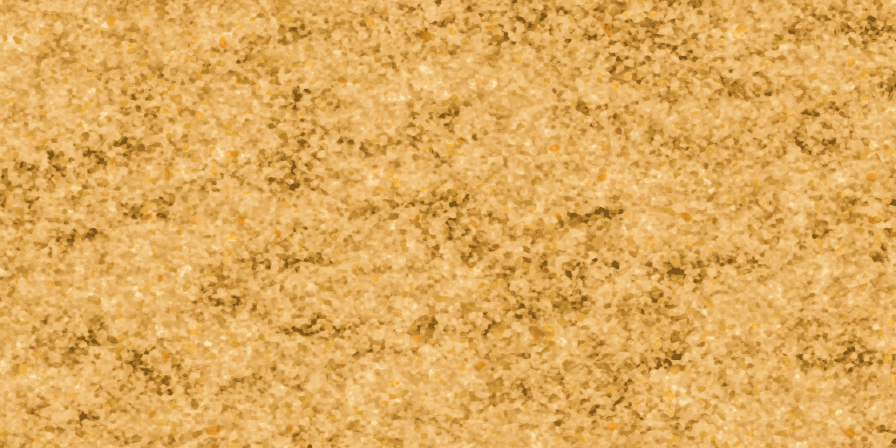
Reproduce this texture procedurally as a WebGL 1 fragment shader.

```glsl
precision highp float;
// Warm golden sand seen from above: soft jittered grains in two sizes set a
// tone that a palette ramp colours, with dark crevices gathered in flat bands.
// Amber grains, larger flecks and a few black specks are scattered on top.

uniform vec2 u_resolution;

const vec3 CREVICE = vec3(0.50, 0.34, 0.10);
const vec3 DARK = vec3(0.75, 0.52, 0.18);
const vec3 SHADE = vec3(0.85, 0.63, 0.30);
const vec3 BASE = vec3(0.90, 0.69, 0.37);
const vec3 PALE = vec3(0.93, 0.73, 0.44);
const vec3 LIGHT = vec3(0.95, 0.78, 0.51);
const vec3 GLINT = vec3(0.99, 0.90, 0.70);
const vec3 AMBER = vec3(0.86, 0.62, 0.20);
const vec3 ORANGE = vec3(0.86, 0.55, 0.09);
const vec3 RUST = vec3(0.66, 0.36, 0.10);
const vec3 BLACK = vec3(0.17, 0.12, 0.08);

// Two random values per cell, without sine.
vec2 hash2(vec2 p) {
  vec3 q = fract(p.xyx * vec3(0.1031, 0.1030, 0.0973));
  q += dot(q, q.yzx + 33.33);
  return fract((q.xx + q.yz) * q.zy);
}

// Value noise scaled to zero mean and unit deviation.
float noise(vec2 p) {
  vec2 cell = floor(p);
  vec2 f = fract(p);
  f = f * f * (3.0 - 2.0 * f);
  float low = mix(hash2(cell).x, hash2(cell + vec2(1.0, 0.0)).x, f.x);
  float high = mix(hash2(cell + vec2(0.0, 1.0)).x, hash2(cell + 1.0).x, f.x);
  return (mix(low, high, f.y) - 0.5) / 0.215;
}

// Soft-edged Voronoi grains: x is the tone, y a second random trait, 0 to 1.
vec2 grains(vec2 p, float sharpness) {
  vec2 cell = floor(p);
  vec2 sum = vec2(0.0);
  float total = 0.0;
  for (int j = -1; j <= 1; j++) {
    for (int i = -1; i <= 1; i++) {
      vec2 id = cell + vec2(float(i), float(j));
      vec2 away = id + 0.1 + 0.8 * hash2(id) - p;
      float weight = exp(-sharpness * dot(away, away));
      sum += weight * hash2(id + 217.0);
      total += weight;
    }
  }
  return sum / total;
}

// Sparse, turned oval flecks, at most one per grid cell.
float flecks(vec2 p, float scale, float radius, float chance, float seed) {
  vec2 id = floor(p * scale);
  vec2 pick = hash2(id + seed);
  vec2 centre = (id + 0.2 + 0.6 * hash2(id + seed + 53.0)) / scale;
  float angle = 6.2832 * pick.y;
  vec2 axis = vec2(cos(angle), sin(angle));
  vec2 d = p - centre;
  d = vec2(dot(d, axis), 1.5 * dot(d, vec2(-axis.y, axis.x)));
  float size = radius * (0.7 + 0.5 * pick.y);
  return step(pick.x, chance) * (1.0 - smoothstep(0.55, 1.2, length(d) / size));
}

// Palette ramp over a tone measured in standard deviations.
vec3 sandColour(float tone) {
  vec3 c = mix(CREVICE, DARK, smoothstep(-3.6, -2.0, tone));
  c = mix(c, SHADE, clamp((tone + 2.0) / 0.95, 0.0, 1.0));
  c = mix(c, BASE, clamp((tone + 1.05) / 0.9, 0.0, 1.0));
  c = mix(c, PALE, clamp((tone + 0.15) / 0.9, 0.0, 1.0));
  c = mix(c, LIGHT, clamp((tone - 0.75) / 0.95, 0.0, 1.0));
  return mix(c, GLINT, smoothstep(1.8, 3.3, tone));
}

void main() {
  vec2 p = gl_FragCoord.xy / u_resolution.y;
  vec2 wobble = vec2(noise(p * 60.0), noise(p * 60.0 + 91.0));
  vec2 warped = p + 0.0016 * wobble;

  // Grain layers and broad horizontal banding
  vec2 coarse = grains(warped * vec2(66.0, 80.0), 9.0);
  vec2 fine = grains(p * vec2(112.0, 128.0) + 37.0, 8.0);
  float clumps = noise(warped * vec2(24.0, 38.0) + 11.0);
  float bands = noise(warped * vec2(6.0, 15.0) + 71.0);
  float tone = 0.68 * (coarse.x - 0.5) / 0.23 + 0.52 * (fine.x - 0.5) / 0.22;
  tone += 0.38 * clumps + 0.26 * bands;
  tone *= tone < 0.0 ? 1.08 - 0.22 * bands : 1.0;
  vec3 colour = sandColour(tone);

  // Amber grains keep part of the underlying light and shade
  float amber = smoothstep(0.80, 0.95, coarse.y);
  colour = mix(colour, AMBER * (1.0 + 0.06 * tone), 0.8 * amber);

  // Larger flecks and specks
  float orange = flecks(warped, 7.0, 0.013, 0.26, 5.0);
  colour = mix(colour, ORANGE * (1.0 + 0.06 * tone), 0.8 * orange);
  float rust = flecks(warped, 6.0, 0.008, 0.14, 131.0);
  colour = mix(colour, RUST, 0.75 * rust);
  float speck = flecks(p + 0.0025 * wobble, 3.0, 0.010, 0.14, 307.0);
  colour = mix(colour, BLACK, 0.9 * speck);

  gl_FragColor = vec4(clamp(colour, 0.0, 1.0), 1.0);
}
```
